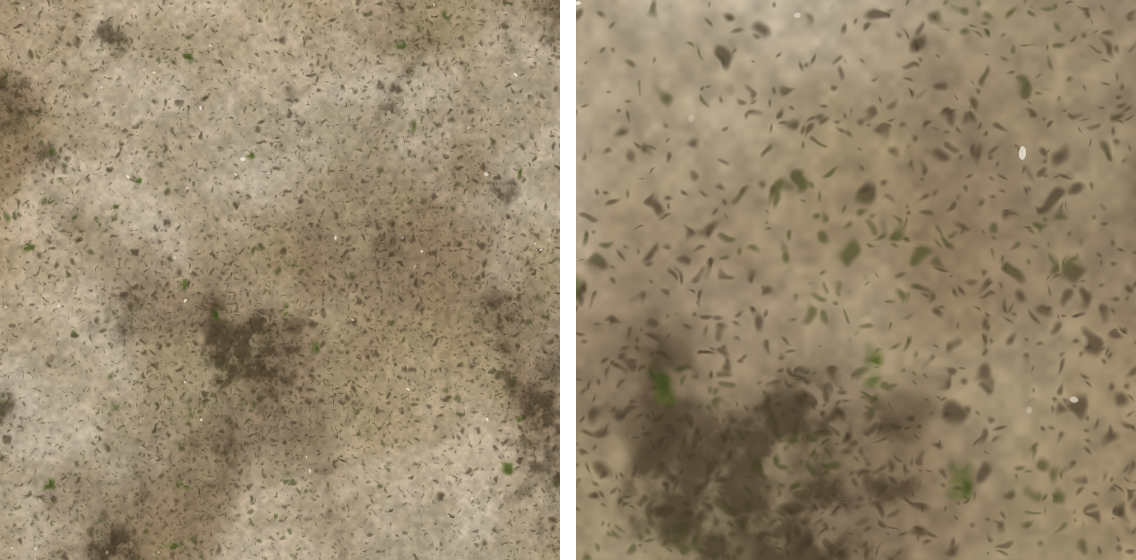
Left: the whole. Right: its middle third, enlarged.
Give the GLSL for this texture, as a WebGL 1 fragment shader.

```glsl
precision highp float;
// Bare sandy ground seen from above: pale soil with broad brown stains, dark crumbs
// and clumps, a few green tufts and tiny white chips. Fractal value noise makes the
// soil and stains; jittered cells scatter the crumbs, tufts and chips.

uniform vec2 u_resolution;

#define STAIN_SCALE 3.2
#define STAIN_AMOUNT 0.78
#define CLUMP_SCALE 10.0
#define CLUMP_AMOUNT 0.75
#define GRAIN_SCALE 95.0
#define GRAIN_CONTRAST 0.26
#define CRUMB_CELLS 48.0
#define CRUMB_AMOUNT 0.62
#define TUFT_CELLS 17.0
#define TUFT_SHARE 0.10
#define CHIP_CELLS 34.0
#define CHIP_SHARE 0.055

const vec3 PALE_SAND = vec3(0.745, 0.685, 0.592);
const vec3 SAND = vec3(0.665, 0.605, 0.500);
const vec3 OCHRE = vec3(0.590, 0.525, 0.395);
const vec3 UMBER = vec3(0.520, 0.445, 0.345);
const vec3 HUMUS = vec3(0.255, 0.210, 0.150);
const vec3 MOSS = vec3(0.270, 0.330, 0.120);
const vec3 CHIP = vec3(0.930, 0.910, 0.850);

float hash(vec2 p) {
  vec3 q = fract(p.xyx * 0.1031);
  q += dot(q, q.yzx + 33.33);
  return fract((q.x + q.y) * q.z);
}

float noise(vec2 p) {
  vec2 cell = floor(p);
  vec2 f = fract(p);
  f = f * f * (3.0 - 2.0 * f);
  float low = mix(hash(cell), hash(cell + vec2(1.0, 0.0)), f.x);
  float high = mix(hash(cell + vec2(0.0, 1.0)), hash(cell + 1.0), f.x);
  return mix(low, high, f.y);
}

float fbm(vec2 p) {
  float sum = 0.0;
  float weight = 0.5;
  for (int i = 0; i < 5; i++) {
    sum += weight * noise(p);
    p = mat2(1.6, 1.2, -1.2, 1.6) * p + 17.3;
    weight *= 0.5;
  }
  return sum / 0.96875;
}

// Coverage of randomly turned, stretched spots; p and radius are in cell units.
float spots(vec2 p, float seed, float share, float radius, float softness) {
  float cover = 0.0;
  for (int j = -1; j <= 1; j++) {
    for (int i = -1; i <= 1; i++) {
      vec2 cell = floor(p) + vec2(float(i), float(j));
      vec2 key = cell + seed;
      float chance = hash(key);
      float size = hash(key + 41.7);
      float angle = 6.2832 * hash(key + 73.1);
      vec2 centre = cell + 0.15 + 0.7 * vec2(hash(key + 11.3), hash(key + 27.9));
      float c = cos(angle);
      float s = sin(angle);
      vec2 d = mat2(c, s, -s, c) * (p - centre);
      d.y *= 1.0 + 1.3 * hash(key + 91.3);
      float reach = radius * (0.45 + 0.55 * size * size);
      float spot = 1.0 - smoothstep(reach - softness, reach + softness, length(d));
      cover = max(cover, spot * clamp((share - chance) * 25.0, 0.0, 1.0));
    }
  }
  return cover;
}

void main() {
  vec2 uv = gl_FragCoord.xy / u_resolution.y;
  float pixel = 1.0 / u_resolution.y;
  vec2 ragged = uv + 0.008 * (vec2(noise(uv * 110.0), noise(uv * 110.0 + 57.0)) - 0.5);

  // Pale soil with soft mottling and broad stains
  float mottle = fbm(uv * 13.0 + 5.0);
  float broad = fbm(uv * vec2(1.0, 0.8) * STAIN_SCALE + 31.0);
  float stain = smoothstep(0.44, 0.70, broad);
  vec3 color = mix(PALE_SAND, SAND, smoothstep(0.32, 0.66, mottle));
  vec3 stainColor = mix(OCHRE, UMBER, smoothstep(0.38, 0.62, fbm(uv * 6.0 + 83.0)));
  color = mix(color, stainColor, STAIN_AMOUNT * stain);
  float warmth = fbm(uv * 4.0 + 120.0) - 0.5;
  color += warmth * vec3(0.03, -0.01, -0.05);

  // Fine grain
  float grain = 0.6 * noise(uv * GRAIN_SCALE) + 0.4 * noise(uv * GRAIN_SCALE * 2.1 + 9.0);
  color *= 1.0 + GRAIN_CONTRAST * (grain - 0.5);

  // Broken dark clumps, denser inside the stains
  float field = fbm(uv * vec2(1.0, 0.75) * CLUMP_SCALE + 210.0) + 0.10 * (stain - 0.4);
  float clump = smoothstep(0.56, 0.76, field);
  float crumble = smoothstep(0.34, 0.66, fbm(uv * 48.0 + 64.0));
  color = mix(color, HUMUS, CLUMP_AMOUNT * clump * (0.25 + 0.75 * crumble));

  // Three sizes of scattered crumbs, some of them greenish
  float crumbShare = 0.20 + 0.22 * stain + 0.35 * clump;
  vec3 crumbColor = mix(HUMUS, MOSS, 0.55 * smoothstep(0.5, 0.75, noise(uv * 23.0)));
  for (int i = 0; i < 3; i++) {
    float layer = float(i);
    float cells = CRUMB_CELLS * (1.0 + 0.75 * layer);
    float crumbs = spots(ragged * cells, 100.0 * layer, crumbShare, 0.34, 0.13 + pixel * cells);
    color = mix(color, crumbColor, CRUMB_AMOUNT * (1.0 - 0.12 * layer) * crumbs);
  }

  // Ragged green tufts
  float tufts = spots(ragged * TUFT_CELLS, 400.0, TUFT_SHARE, 0.26, 0.10);
  float blades = smoothstep(0.30, 0.62, noise(uv * 130.0 + 15.0));
  color = mix(color, MOSS * (0.75 + 0.5 * grain), 0.8 * tufts * (0.3 + 0.7 * blades));

  // Small crisp white chips
  float chips = spots(uv * CHIP_CELLS, 600.0, CHIP_SHARE, 0.15, pixel * CHIP_CELLS);
  color = mix(color, CHIP, 0.9 * chips);

  gl_FragColor = vec4(clamp(color, 0.0, 1.0), 1.0);
}
```
